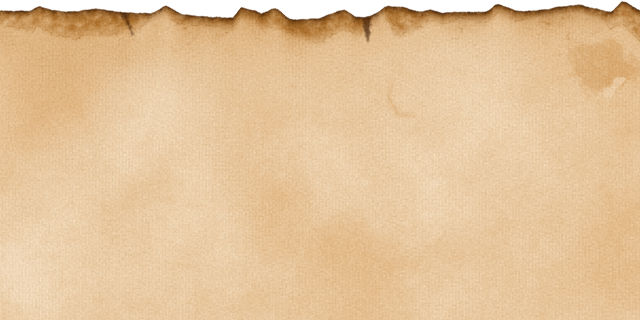
Write a Shadertoy shader that draws this texture.

```glsl
// Aged parchment with a scorched, torn upper edge, water stains and a faint weave.

const vec3 PALE = vec3(0.930, 0.828, 0.695);
const vec3 TAN = vec3(0.880, 0.715, 0.515);
const vec3 OCHRE = vec3(0.810, 0.590, 0.330);
const vec3 STAIN = vec3(0.660, 0.415, 0.140);
const vec3 CHAR = vec3(0.270, 0.135, 0.035);
const vec3 BACKDROP = vec3(1.0);
const float WEAVE_FREQ = 96.0;    // threads per canvas height
const float WEAVE_DEPTH = 0.012;
const float GRAIN_DEPTH = 0.075;
const float RAGGEDNESS = 0.007;

// Tips of the tear: x, height, left width, right width
const int TIPS = 11;
const vec4 TIP[TIPS] = vec4[TIPS](
    vec4(0.12, 0.013, 0.04, 0.08), vec4(0.30, 0.010, 0.06, 0.08),
    vec4(0.52, 0.026, 0.05, 0.06), vec4(0.755, 0.034, 0.03, 0.12),
    vec4(0.86, 0.034, 0.08, 0.05), vec4(1.075, 0.026, 0.09, 0.04),
    vec4(1.215, 0.030, 0.06, 0.14), vec4(1.345, 0.012, 0.05, 0.04),
    vec4(1.555, 0.022, 0.04, 0.07), vec4(1.80, 0.019, 0.14, 0.10),
    vec4(1.945, 0.030, 0.035, 0.06));

// Broad tonal clouds: x, depth, radius, lightness
const int CLOUDS = 11;
const vec4 CLOUD[CLOUDS] = vec4[CLOUDS](
    vec4(0.48, 0.34, 0.13, 0.50), vec4(0.62, 0.63, 0.18, 0.35),
    vec4(0.08, 0.86, 0.20, 0.45), vec4(1.40, 0.68, 0.16, 0.30),
    vec4(1.04, 0.52, 0.09, 0.35), vec4(0.84, 0.64, 0.12, -0.35),
    vec4(0.15, 0.20, 0.18, -0.55), vec4(1.95, 0.78, 0.20, -0.45),
    vec4(1.45, 0.22, 0.20, 0.30), vec4(1.12, 0.82, 0.20, -0.25),
    vec4(1.97, 0.35, 0.12, -0.35));

vec2 gradientAt(vec2 cell) {
    vec2 h = vec2(dot(cell, vec2(127.1, 311.7)), dot(cell, vec2(269.5, 183.3)));
    return 2.0 * fract(sin(h) * 43758.5) - 1.0;
}

float gradientNoise(vec2 p) {
    vec2 i = floor(p), f = fract(p);
    vec2 u = f * f * (3.0 - 2.0 * f), e = vec2(1.0, 0.0);
    float a = dot(gradientAt(i), f);
    float b = dot(gradientAt(i + e), f - e);
    float c = dot(gradientAt(i + e.yx), f - e.yx);
    float d = dot(gradientAt(i + 1.0), f - 1.0);
    return mix(mix(a, b, u.x), mix(c, d, u.x), u.y);
}

float fbm(vec2 p) {
    float sum = 0.0, gain = 0.7;
    for (int i = 0; i < 5; i++) {
        sum += gain * gradientNoise(p);
        p = mat2(1.6, 1.2, -1.2, 1.6) * p + 7.3;
        gain *= 0.57;
    }
    return sum;
}

float bell(float x, float center, float width) {
    float k = (x - center) / width;
    return exp(-k * k);
}

// Distance to a segment whose thickness tapers towards b
float taperDistance(vec2 p, vec2 a, vec2 b, float thickness) {
    vec2 ab = b - a;
    float t = clamp(dot(p - a, ab) / dot(ab, ab), 0.0, 1.0);
    return length(p - a - ab * t) - thickness * (1.0 - t);
}

// Depth of the tear below the canvas top
float tornEdge(float x) {
    float rise = 0.0;
    for (int i = 0; i < TIPS; i++) {
        float dx = x - TIP[i].x;
        float tent = max(0.0, 1.0 - abs(dx) / (dx < 0.0 ? TIP[i].z : TIP[i].w));
        rise = max(rise, TIP[i].y * mix(tent, smoothstep(0.0, 1.0, tent), 0.6));
    }
    return 0.034 + 0.026 * bell(x, 0.9, 0.4) - rise + RAGGEDNESS * fbm(vec2(x * 28.0, 3.7));
}

// How far the scorched band reaches below the tear
float scorchReach(float x) {
    return 0.026 + 0.055 * bell(x, 0.27, 0.20) + 0.052 * bell(x, 0.98, 0.18)
         + 0.060 * bell(x, 1.25, 0.045) + 0.080 * bell(x, 2.03, 0.09)
         - 0.042 * bell(x, 0.48, 0.05) - 0.045 * bell(x, 1.18, 0.03);
}

void mainImage(out vec4 fragColor, in vec2 fragCoord) {
    float px = 1.0 / iResolution.y;
    vec2 p = vec2(fragCoord.x, iResolution.y - fragCoord.y) * px;  // y is depth
    float mottling = fbm(p * 7.0);
    float fine = fbm(p * 38.0);
    float below = p.y - tornEdge(p.x);
    float depth = max(below, 0.0);

    // Broad clouds of light and dark paper
    float tone = 0.60 + 0.55 * fbm(p * 3.0 + 11.0) + 0.4 * mottling + 0.28 * fine;
    vec2 warped = p + 0.08 * vec2(mottling, fbm(p * 7.0 + 31.0));
    for (int i = 0; i < CLOUDS; i++)
        tone += CLOUD[i].w * bell(length(warped - CLOUD[i].xy), 0.0, CLOUD[i].z);
    vec3 color = mix(TAN, PALE, clamp(tone, -0.15, 1.15));

    // Ochre bleed and rust flecks under the scorched band
    float bleed = exp(-depth / mix(0.14, 0.07, smoothstep(0.2, 1.4, p.x)));
    color = mix(color, OCHRE, clamp(bleed * (0.7 + 1.1 * mottling + 0.5 * fine), 0.0, 0.9));
    float flecks = smoothstep(0.2, 0.5, fbm(p * vec2(42.0, 62.0) + 5.0) + 0.3 * mottling);
    color = mix(color, STAIN, 0.5 * flecks * exp(-depth / 0.11));

    // Blotch at the right with a pale scratch, and a faint tide line
    float blotch = length((warped - vec2(1.885, 0.215)) / vec2(0.115, 0.085)) + 0.5 * fine;
    color = mix(color, OCHRE, (0.5 + 0.4 * fine) * (1.0 - smoothstep(0.65, 1.15, blotch)));
    float scratch = taperDistance(p, vec2(1.90, 0.292), vec2(1.94, 0.25), 0.008) + 0.02 * fine;
    color = mix(color, PALE, 0.65 * (1.0 - smoothstep(0.003, 0.013, scratch)));
    float tide = abs(length(warped - vec2(1.33, 0.24)) - 0.12);
    float tideArc = smoothstep(0.0, 0.06, 1.32 - p.x) * smoothstep(0.24, 0.30, p.y);
    color = mix(color, OCHRE, 0.4 * tideArc * exp(-tide / 0.006));

    // Scorched band, thinning downwards to a broken drying rim
    float beyond = below - scorchReach(p.x) + 0.05 * mottling + 0.028 * fine;
    float scorch = 1.0 - smoothstep(-0.018, 0.004, beyond);
    float burn = 0.45 + 0.45 * exp(-depth / 0.03) + 0.9 * fine + 0.5 * mottling;
    color = mix(color, STAIN, scorch * clamp(burn, 0.12, 0.95));
    color = mix(color, STAIN, clamp(0.4 + fine, 0.0, 0.7) * exp(-abs(beyond) / 0.004));

    // Charred lip and two creased splits
    float lip = exp(-depth / (0.010 + 0.008 * mottling));
    color = mix(color, CHAR, clamp(lip * (0.9 + 0.9 * fine), 0.0, 0.95));
    float split = min(taperDistance(p, vec2(0.388, 0.04), vec2(0.414, 0.108), 0.006),
                      taperDistance(p, vec2(1.146, 0.06), vec2(1.150, 0.125), 0.010));
    color = mix(color, CHAR, 0.7 * (1.0 - smoothstep(-0.003, 0.010, split + 0.014 * fine)));

    // Weave and paper grain
    vec2 threads = sin(6.2832 * WEAVE_FREQ * p);
    color += WEAVE_DEPTH * (threads.x + 0.3 * threads.y) * (0.5 + 1.5 * mottling);
    color += GRAIN_DEPTH * gradientNoise(p * 151.0 + 0.37) * vec3(0.8, 1.0, 1.2);

    color = mix(BACKDROP, color, smoothstep(-px, px, below));
    fragColor = vec4(clamp(color, 0.0, 1.0), 1.0);
}
```
